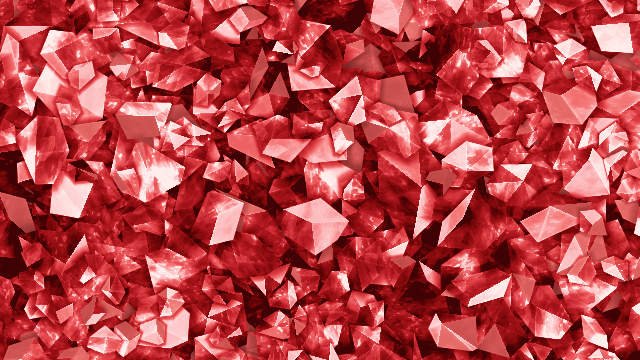
This texture is drawn by a Shadertoy shader. Its source:

```glsl
// A dense cluster of red crystals: layers of jittered six-sided gems are painted
// back to front, each split into flat facets around an off-centre apex.
// A scalar tone collects light, shadow and inner haze, then a ramp colours it.

#define DEEP    vec3(0.35, 0.01, 0.02)
#define GARNET  vec3(0.53, 0.04, 0.05)
#define RUBY    vec3(0.71, 0.10, 0.13)
#define CORAL   vec3(0.89, 0.27, 0.29)
#define ROSE    vec3(0.96, 0.47, 0.47)
#define BLUSH   vec3(0.99, 0.74, 0.75)
#define MATTE   vec3(0.80, 0.38, 0.36)
#define BASE_TONE    0.53
#define SHADOW       0.42
#define HAZE         0.95
#define MIRROR_SHARE 0.13
#define RIM_WIDTH    0.0028

const float TAU = 6.2831853;
const int LAYERS = 5;

float hash(vec2 p) {
    vec3 q = fract(p.xyx * 0.1031);
    q += dot(q, q.yzx + 33.33);
    return fract((q.x + q.y) * q.z);
}

mat2 rotation(float a) {
    return mat2(cos(a), sin(a), -sin(a), cos(a));
}

float noise(vec2 p) {
    vec2 i = floor(p), f = fract(p);
    f = f * f * (3.0 - 2.0 * f);
    return mix(mix(hash(i), hash(i + vec2(1, 0)), f.x),
               mix(hash(i + vec2(0, 1)), hash(i + 1.0), f.x), f.y);
}

float fbm(vec2 p) {
    float sum = 0.0, amp = 0.53;
    for (int i = 0; i < 4; i++) {
        sum += amp * noise(p);
        p = rotation(0.6) * p * 2.05 + 7.3;
        amp *= 0.5;
    }
    return sum;
}

// Flat random value of the nearest scattered point: fractured inner planes
float shards(vec2 p) {
    vec2 cell = floor(p);
    float nearest = 9.0, value = 0.0;
    for (int k = 0; k < 9; k++) {
        vec2 c = cell + vec2(k % 3 - 1, k / 3 - 1);
        vec2 d = c + vec2(hash(c + 1.3), hash(c + 8.9)) - p;
        if (dot(d, d) < nearest) { nearest = dot(d, d); value = hash(c + 21.0); }
    }
    return value;
}

// gauge: 0 at apex, 1 on outline; gap: margin to next facet; reach: gauge to length
struct Gem { float gauge; float gap; float reach; float facet; };

Gem gemAt(vec2 p, vec2 id) {
    p = rotation(TAU * hash(id + 3.1)) * p;
    p.x *= mix(1.0, 1.5, hash(id + 5.7));
    vec2 apex = 0.45 * (vec2(hash(id + 13.2), hash(id + 17.9)) - 0.5);
    bool paired = hash(id + 9.4) < 0.65;
    Gem g = Gem(-9.0, 0.0, 1.0, -1.0);
    float second = -9.0;
    for (int i = 0; i < 6; i++) {
        float k = float(i);
        float a = (k + 0.7 * (hash(id + k * 1.7 + 23.0) - 0.5)) * TAU / 6.0;
        vec2 n = vec2(cos(a), sin(a));
        float reach = mix(0.38, 0.66, hash(id + k * 2.3 + 41.0)) - dot(apex, n);
        float v = dot(p - apex, n) / reach;
        float facet = paired ? floor(k * 0.5) : k;
        if (v > g.gauge) {
            if (facet != g.facet) second = g.gauge;
            g = Gem(v, 0.0, reach, facet);
        } else if (facet != g.facet) second = max(second, v);
    }
    g.gap = g.gauge - second;
    return g;
}

vec3 ramp(float t) {
    vec3 c = mix(DEEP * 0.7, DEEP, clamp(t / 0.05, 0.0, 1.0));
    c = mix(c, GARNET, clamp((t - 0.05) / 0.165, 0.0, 1.0));
    c = mix(c, RUBY, clamp((t - 0.215) / 0.245, 0.0, 1.0));
    c = mix(c, CORAL, clamp((t - 0.46) / 0.24, 0.0, 1.0));
    c = mix(c, ROSE, clamp((t - 0.70) / 0.165, 0.0, 1.0));
    c = mix(c, BLUSH, clamp((t - 0.865) / 0.095, 0.0, 1.0));
    return mix(c, vec3(1.0, 0.93, 0.92), clamp((t - 0.98) / 0.17, 0.0, 1.0));
}

void mainImage(out vec4 fragColor, in vec2 fragCoord) {
    vec2 uv = fragCoord / iResolution.y;
    float px = 1.0 / iResolution.y;
    float size[LAYERS] = float[](0.13, 0.10, 0.18, 0.145, 0.075);
    float density[LAYERS] = float[](1.0, 0.7, 0.75, 0.5, 0.22);
    float tone = 0.12, matte = 0.0, polish = 0.0, seed = 0.0;

    // Paint the gems, farthest layer first
    for (int layer = 0; layer < LAYERS; layer++) {
        float depth = float(layer), cellSize = size[layer];
        vec2 grid = rotation(0.5 + depth * 1.1) * uv / cellSize + depth * 17.3;
        for (int k = 0; k < 9; k++) {
            vec2 cell = floor(grid) + vec2(k % 3 - 1, k / 3 - 1);
            vec2 id = cell + depth * 57.0;
            if (hash(id + 71.0) > density[layer]) continue;
            vec2 p = grid - cell - 0.5 - 0.7 * (vec2(hash(id), hash(id + 31.0)) - 0.5);
            if (dot(p, p) > 1.5) continue;
            Gem g = gemAt(p, id);
            tone *= 1.0 - SHADOW * (1.0 - smoothstep(1.0, 1.4, g.gauge));
            float cover = clamp(0.5 + (1.0 - g.gauge) * g.reach * cellSize / px, 0.0, 1.0);
            if (cover <= 0.0) continue;

            // Facet light: flat value, slope across the face, bright ridges
            vec2 face = id + g.facet * 3.7;
            float kind = hash(face + 83.0), slope = TAU * hash(face + 97.0);
            float light = BASE_TONE - 0.16 + 0.05 * depth
                + 0.40 * (hash(id + 61.0) - 0.5) + 0.55 * (hash(face + 47.0) - 0.5)
                + 0.5 * dot(p, vec2(cos(slope), sin(slope)));
            float share = MIRROR_SHARE * (0.4 + 0.25 * depth);
            float mirror = step(kind, share);
            float dull = step(share, kind) * step(kind, share + 0.10);
            light = mix(light, 0.82 + 0.28 * hash(face + 53.0), mirror);
            light = mix(light, 0.55 + 0.3 * hash(face + 59.0), dull);
            float ridge = min(g.gap, 1.0 - g.gauge) * g.reach * cellSize;
            light += 0.2 * exp(-max(ridge, 0.0) / RIM_WIDTH) * hash(face + 67.0);

            tone = mix(tone, light, cover);
            matte = mix(matte, dull, cover);
            polish = mix(polish, max(mirror, dull), cover);
            if (cover > 0.5) seed = hash(id + 79.0);
        }
    }

    // Cloudy interior, fractured planes and glints, turned with each gem
    vec2 q = rotation(seed * TAU) * uv * vec2(1.0, 1.7) + seed * 40.0;
    float cloud = fbm(q * 14.0);
    float fissure = pow(1.0 - abs(2.0 * fbm(q * 26.0 + 9.0) - 1.0), 9.0);
    float glint = smoothstep(0.66, 0.9, noise(q * 95.0)) * smoothstep(0.48, 0.65, cloud);
    float inner = HAZE * (cloud - 0.5) + 0.28 * (shards(q * 20.0) - 0.5)
        + 0.12 * (fissure - 0.35) + 0.3 * glint;
    tone += inner * mix(1.0, 0.22, polish);
    tone += 0.45 * (noise(uv * 2.6 + 4.0) - 0.5) * (1.0 - 0.6 * polish);

    vec3 color = mix(ramp(tone), MATTE * (0.55 + 0.65 * tone), 0.65 * matte);
    fragColor = vec4(color, 1.0);
}
```
